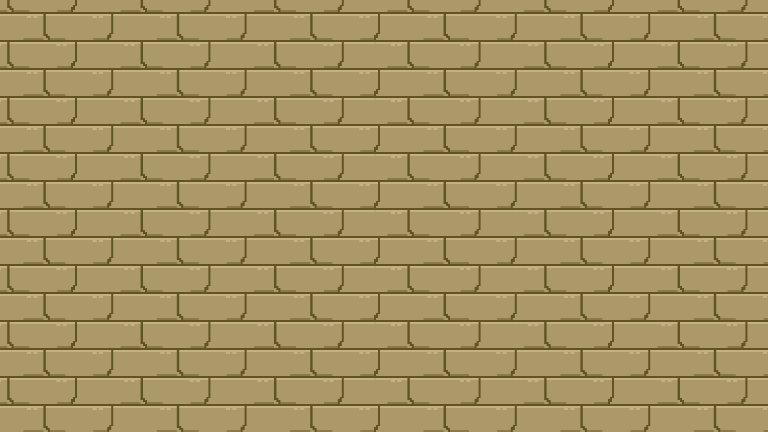
Write a Shadertoy shader that draws this texture.

```glsl
// Blocky sandstone brick wall: each course alternates a brick with two chipped
// lower corners and a plain one, and every other course is shifted sideways.
// All parts are box-filtered rectangles on a grid 216 cells high.

const vec3 STONE  = vec3(0.67, 0.60, 0.41);
const vec3 LIGHT  = vec3(0.77, 0.69, 0.51);
const vec3 SHADOW = vec3(0.54, 0.48, 0.285);
const vec3 MORTAR = vec3(0.38, 0.33, 0.14);

const float GRID_HEIGHT   = 216.0;
const float COURSE_HEIGHT = 14.0;
const float PAIR_WIDTH    = 66.7;   // one chipped brick plus one plain brick
const float FIRST_COURSE  = 6.0;    // top of the first full course
const float RIGHT_JOINT   = 33.9;   // joint after the chipped brick
const float WRAP_MARGIN   = 16.0;   // keeps the wrap seam inside the plain brick
const float STRETCH_START = 227.0;  // one column of bricks is slightly wider
const float STRETCH_WIDTH = 1.7;

// Share of a square pixel of the given size covered by a rectangle.
float rect(vec2 p, vec2 low, vec2 high, float pixel) {
    vec2 span = min(p + 0.5 * pixel, high) - max(p - 0.5 * pixel, low);
    span = clamp(span / pixel, 0.0, 1.0);
    return span.x * span.y;
}

// Highlight below the upper edge, with small worn dashes under it.
float highlights(vec2 p, float pixel) {
    float cover = rect(p, vec2(-WRAP_MARGIN, 1.0), vec2(PAIR_WIDTH, 2.0), pixel);
    for (int brick = 0; brick < 2; brick++) {
        float left = float(brick) * RIGHT_JOINT;
        for (int dash = 0; dash < 2; dash++) {
            float start = left + 24.6 + 3.2 * float(dash);
            // The second brick's dashes lie on the far side of the wrap seam.
            start -= float(brick) * PAIR_WIDTH;
            cover += rect(p, vec2(start, 2.0), vec2(start + 2.0, 3.0), pixel);
        }
    }
    return min(cover, 1.0);
}

// Broken shadow along the lower edge.
float shadows(vec2 p, float pixel) {
    float cover = rect(p, vec2(2.5, 13.0), vec2(11.0, 14.0), pixel);
    cover += rect(p, vec2(25.0, 13.0), vec2(32.0, 14.0), pixel);
    cover += rect(p, vec2(-10.0, 13.0), vec2(0.0, 14.0), pixel);
    return min(cover, 1.0);
}

// Bed joints, upright joints, and the stair-shaped chips at their feet.
float mortar(vec2 p, float pixel) {
    float cover = rect(p, vec2(-WRAP_MARGIN - 1.0, 0.0), vec2(PAIR_WIDTH, 1.0), pixel);
    cover += rect(p, vec2(-WRAP_MARGIN - 1.0, COURSE_HEIGHT),
                  vec2(PAIR_WIDTH, COURSE_HEIGHT + 1.0), pixel);
    cover += rect(p, vec2(0.0, 1.0), vec2(1.2, 12.0), pixel);
    cover += rect(p, vec2(RIGHT_JOINT, 1.0), vec2(RIGHT_JOINT + 1.0, 11.0), pixel);
    for (int i = 0; i < 2; i++) {
        float stepIn = float(i);
        float top = 11.0 + stepIn;
        float leftX = 1.2 + stepIn;
        float rightX = RIGHT_JOINT - 1.0 - stepIn;
        cover += rect(p, vec2(leftX, top), vec2(leftX + 1.0, top + 2.0), pixel);
        cover += rect(p, vec2(rightX, top - 0.5), vec2(rightX + 1.0, top + 2.0), pixel);
    }
    return min(cover, 1.0);
}

void mainImage(out vec4 fragColor, in vec2 fragCoord) {
    float pixel = GRID_HEIGHT / iResolution.y;
    vec2 grid = vec2(fragCoord.x, iResolution.y - fragCoord.y) * pixel;
    grid.x -= clamp(grid.x - STRETCH_START, 0.0, STRETCH_WIDTH);

    // Local position inside a pair of bricks, y measured downwards.
    float course = floor((grid.y - FIRST_COURSE) / COURSE_HEIGHT);
    float shift = mod(course, 2.0) < 0.5 ? 21.7 : 3.6;
    vec2 p;
    p.x = mod(grid.x - shift + WRAP_MARGIN, PAIR_WIDTH) - WRAP_MARGIN;
    p.y = grid.y - FIRST_COURSE - course * COURSE_HEIGHT;

    vec3 color = mix(STONE, LIGHT, highlights(p, pixel));
    color = mix(color, SHADOW, shadows(p, pixel));
    color = mix(color, MORTAR, mortar(p, pixel));
    fragColor = vec4(color, 1.0);
}
```
